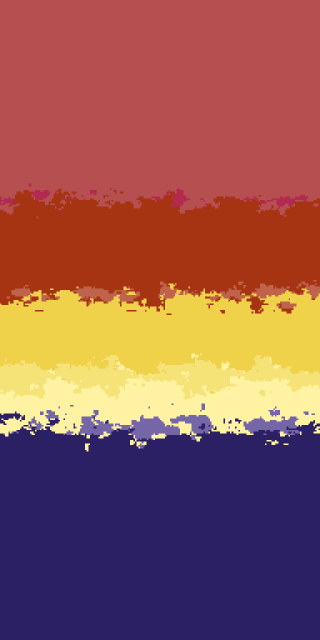
Reproduce this background procedurally as a Shadertoy shader.

```glsl
const float ROWS = 384.0;

float hash(vec2 p) {
    return fract(sin(dot(p, vec2(127.1, 311.7))) * 43758.5453);
}

float valueNoise(vec2 p) {
    vec2 i = floor(p);
    vec2 f = fract(p);
    f = f * f * (3.0 - 2.0 * f);
    float low = mix(hash(i), hash(i + vec2(1.0, 0.0)), f.x);
    float high = mix(hash(i + vec2(0.0, 1.0)), hash(i + 1.0), f.x);
    return mix(low, high, f.y);
}

// Signed fractal noise, from broad clumps down to single grains
float roughness(vec2 cell, float seed) {
    vec2 p = cell / vec2(11.0, 8.0) + seed * 17.3;
    float sum = 0.0;
    float weight = 0.5;
    for (int i = 0; i < 4; i++) {
        sum += weight * (2.0 * valueNoise(p) - 1.0);
        p = p * 2.03 + 9.7;
        weight *= 0.68;
    }
    return sum;
}

float bump(float x, float center, float width) {
    float t = (x - center) / width;
    return exp(-t * t);
}

// Two bumps, each given as center and width
float twoBumps(float x, vec4 shape) {
    return bump(x, shape.x, shape.y) + bump(x, shape.z, shape.w);
}

// Fills everything below a ragged horizontal edge
vec3 layer(vec3 base, vec3 paint, vec2 p, vec2 cell, float edge, float spread, float seed) {
    float distanceAbove = p.y - edge + spread * roughness(cell, seed);
    return mix(paint, base, step(0.0, distanceAbove));
}

// Speckles clustered around a height, denser where strength is larger
vec3 speckle(vec3 base, vec3 paint, vec2 p, vec2 cell, float level, float halfHeight,
             float strength, float seed) {
    float field = abs(p.y - level) / halfHeight + 2.0 * roughness(cell, seed);
    return mix(base, paint, step(field, strength));
}

vec3 strata(vec2 p, vec2 cell) {
    const vec3 rose = vec3(0.715, 0.315, 0.315);
    const vec3 magenta = vec3(0.70, 0.16, 0.32);
    const vec3 rust = vec3(0.65, 0.205, 0.07);
    const vec3 clay = vec3(0.75, 0.39, 0.30);
    const vec3 gold = vec3(0.94, 0.82, 0.29);
    const vec3 straw = vec3(0.96, 0.89, 0.47);
    const vec3 cream = vec3(1.0, 0.95, 0.64);
    const vec3 lavender = vec3(0.46, 0.40, 0.66);
    const vec3 navy = vec3(0.17, 0.125, 0.39);

    // Rose to rust
    float magentaAmount = -0.4 + 0.75 * twoBumps(p.x, vec4(0.09, 0.07, 0.91, 0.11))
                        + 0.6 * twoBumps(p.x, vec4(0.22, 0.04, 0.54, 0.04));
    vec3 color = speckle(rose, magenta, p, cell, 0.689, 0.014, magentaAmount, 1.0);
    float rustEdge = 0.680 + 0.016 * bump(p.x, 0.37, 0.13) + 0.005 * bump(p.x, 0.78, 0.08);
    color = layer(color, rust, p, cell, rustEdge, 0.036, 2.0);

    // Rust to gold
    float clayAmount = 0.35 + 0.4 * twoBumps(p.x, vec4(0.06, 0.08, 0.94, 0.10))
                     + 0.4 * twoBumps(p.x, vec4(0.36, 0.08, 0.74, 0.06));
    color = speckle(color, clay, p, cell, 0.539, 0.013, clayAmount, 3.0);
    float goldEdge = 0.531 + 0.008 * bump(p.x, 0.20, 0.09) - 0.009 * bump(p.x, 0.80, 0.09);
    color = layer(color, gold, p, cell, goldEdge, 0.038, 4.0);

    // Gold to cream, with straw grains on both sides
    color = layer(color, cream, p, cell, 0.414, 0.040, 5.0);
    color = speckle(color, straw, p, cell, 0.412, 0.017, 0.75, 6.0);

    // Cream to navy
    float lavenderAmount = -0.2 + 0.95 * twoBumps(p.x, vec4(0.47, 0.19, 0.84, 0.08))
                         + 0.4 * bump(p.x, 0.19, 0.05);
    color = speckle(color, lavender, p, cell, 0.331, 0.022, lavenderAmount, 7.0);
    float navyEdge = 0.332 - 0.018 * twoBumps(p.x, vec4(0.44, 0.14, 0.85, 0.09))
                   - 0.010 * bump(p.x, 0.28, 0.06);
    return layer(color, navy, p, cell, navyEdge, 0.036, 8.0);
}

void mainImage(out vec4 fragColor, in vec2 fragCoord) {
    // Four samples per pixel soften the borders of the grains
    vec3 total = vec3(0.0);
    for (int i = 0; i < 4; i++) {
        vec2 offset = vec2(float(i % 2), float(i / 2)) * 0.5 - 0.25;
        vec2 cell = floor((fragCoord + offset) / iResolution.y * ROWS);
        vec2 p = (cell + 0.5) / ROWS * vec2(iResolution.y / iResolution.x, 1.0);
        total += strata(p, cell);
    }
    fragColor = vec4(total / 4.0, 1.0);
}
```
